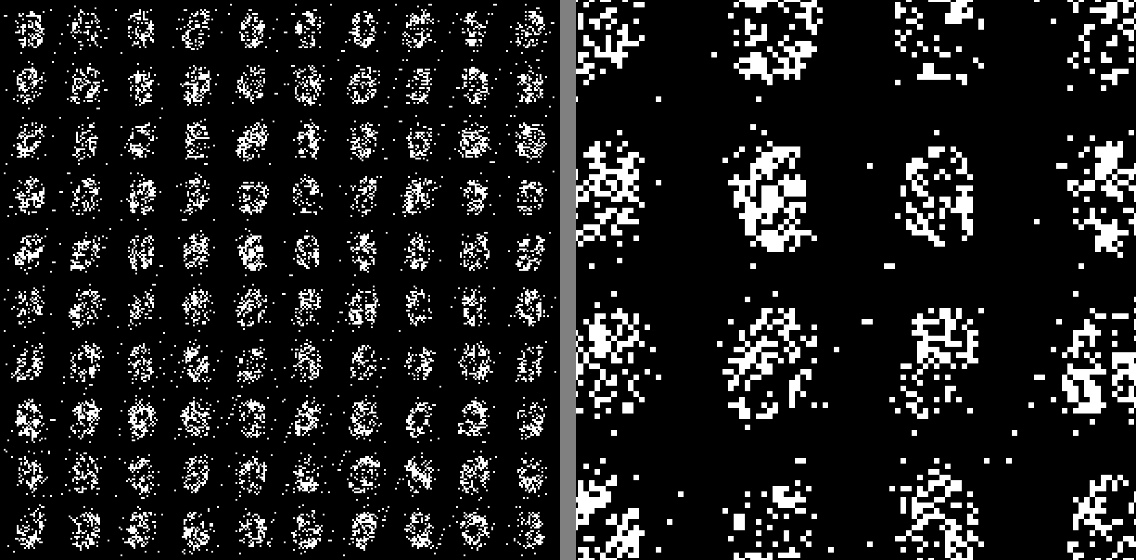
Left: the whole. Right: its middle third, enlarged.
Write a Shadertoy shader that draws this pattern.

```glsl
// A ten by ten sheet of speckled white clusters on black. Every square dot is lit
// at random from a per-tile density: a leaning soft oval, broken up by smooth
// noise and a faint hollow, with a thin halo of stray dots around it.

const float TILES       = 10.0;              // repeats across and down
const float TILE_DOTS   = 28.0;              // dots along one tile
const float GAP_DOTS    = 2.0;               // empty dots between tiles
const float PITCH       = TILE_DOTS + GAP_DOTS;
const float SHEET_DOTS  = TILES * PITCH + GAP_DOTS;
const vec2  OVAL_RADIUS = vec2(7.3, 10.2);   // in dots
const float OVAL_POWER  = 2.6;               // above 2 squares the oval off
const float MAX_LEAN    = 0.28;
const float MIN_DENSITY = 0.17;
const float MAX_DENSITY = 0.68;
const float CLUMP_DOTS  = 3.2;               // size of dense and sparse patches
const float HALO        = 0.06;
const float HALO_FALL   = 4.5;
const float STRAY       = 0.005;
const float EDGE_PIXELS = 0.6;               // width of the smoothed dot edge
const vec3  BACKGROUND  = vec3(0.0);
const vec3  DOT_COLOR   = vec3(1.0);

float hash(vec2 p) {
    return fract(sin(dot(p, vec2(127.1, 311.7))) * 43758.5453);
}

float valueNoise(vec2 p) {
    vec2 i = floor(p), f = fract(p);
    f = f * f * (3.0 - 2.0 * f);
    float low  = mix(hash(i), hash(i + vec2(1.0, 0.0)), f.x);
    float high = mix(hash(i + vec2(0.0, 1.0)), hash(i + vec2(1.0)), f.x);
    return mix(low, high, f.y);
}

// Chance that a dot at q, measured from the tile centre, is lit
float density(vec2 q, vec2 tile) {
    float lean   = MAX_LEAN * (hash(tile + 17.3) * 1.3 - 0.3);
    float width  = mix(0.88, 1.12, hash(tile + 41.9));
    float hollow = 0.65 * hash(tile + 73.1);

    vec2 s = abs(vec2(q.x - lean * q.y, q.y)) / (OVAL_RADIUS * vec2(width, 1.0));
    float r = pow(pow(s.x, OVAL_POWER) + pow(s.y, OVAL_POWER), 1.0 / OVAL_POWER);

    float clump = smoothstep(0.15, 0.85, valueNoise(q / CLUMP_DOTS + tile * 23.7));
    float body = mix(MIN_DENSITY, MAX_DENSITY, clump);
    body *= 1.0 - hollow * (1.0 - smoothstep(0.1, 0.6, r));
    body *= 1.0 - smoothstep(0.82, 1.12, r);

    float halo = HALO * exp(-HALO_FALL * max(r - 1.0, 0.0)) + STRAY;
    return max(body, halo);
}

// 1 when the dot with this integer index is lit, 0 otherwise
float dotLit(vec2 index) {
    vec2 p = index - GAP_DOTS;
    vec2 tile = floor(p / PITCH);
    vec2 local = p - tile * PITCH;
    bool outside = any(lessThan(tile, vec2(0.0)))
                || any(greaterThanEqual(tile, vec2(TILES)))
                || any(greaterThanEqual(local, vec2(TILE_DOTS)));
    if (outside) return 0.0;
    vec2 q = local + 0.5 - 0.5 * TILE_DOTS;
    return step(hash(index + 0.37), density(q, tile));
}

void mainImage(out vec4 fragColor, in vec2 fragCoord) {
    float side = min(iResolution.x, iResolution.y);
    vec2 p = (fragCoord - 0.5 * (iResolution.xy - side)) / side * SHEET_DOTS;

    // Blend the four dots around the nearest corner across a narrow edge
    float edge = EDGE_PIXELS * SHEET_DOTS / side;
    vec2 corner = floor(p + 0.5);
    vec2 t = clamp((p - corner) / edge + 0.5, 0.0, 1.0);
    float low  = mix(dotLit(corner - 1.0), dotLit(corner - vec2(0.0, 1.0)), t.x);
    float high = mix(dotLit(corner - vec2(1.0, 0.0)), dotLit(corner), t.x);

    fragColor = vec4(mix(BACKGROUND, DOT_COLOR, mix(low, high, t.y)), 1.0);
}
```
